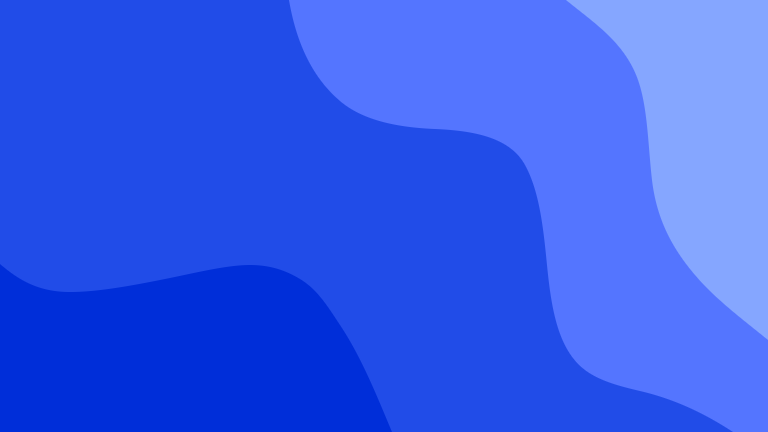
Give the GLSL for this background, as a WebGL 1 fragment shader.

```glsl
precision highp float;

uniform vec2 u_resolution;

// Knots hold (position along the diagonal, offset across it, slope).
// Adds a cubic from the last knot to the next; curve becomes (offset, slope).
void bendTo(float along, inout vec3 knot, inout vec2 curve, vec3 next) {
  float span = next.x - knot.x;
  float rise = next.y - knot.y;
  float t = clamp((along - knot.x) / span, 0.0, 1.0);
  float c1 = span * knot.z;
  float c2 = 3.0 * rise - span * (2.0 * knot.z + next.z);
  float c3 = span * (knot.z + next.z) - 2.0 * rise;
  if (along >= knot.x) {
    curve.x = knot.y + t * (c1 + t * (c2 + t * c3));
    curve.y = (c1 + t * (2.0 * c2 + t * 3.0 * c3)) / span;
  }
  knot = next;
}

// Smooth coverage of the side above and to the right of a curve
float coverage(float across, vec2 curve) {
  float dist = (across - curve.x) / sqrt(2.0 + 2.0 * curve.y * curve.y);
  return clamp(dist * u_resolution.y / 432.0 + 0.5, 0.0, 1.0);
}

float lowerWave(float along, float across) {
  vec3 knot = vec3(264.0, -264.0, 0.08);
  vec2 curve = knot.yz;
  bendTo(along, knot, curve, vec3(362.0, -222.0, 1.0));
  bendTo(along, knot, curve, vec3(444.0, -114.0, 1.5));
  bendTo(along, knot, curve, vec3(515.0, -15.0, 1.0));
  bendTo(along, knot, curve, vec3(579.0, 21.0, 0.25));
  bendTo(along, knot, curve, vec3(665.0, 15.0, -0.2));
  bendTo(along, knot, curve, vec3(824.0, -40.0, -0.41));
  return coverage(across, curve);
}

float middleWave(float along, float across) {
  vec3 knot = vec3(289.0, 289.0, -0.71);
  vec2 curve = knot.yz;
  bendTo(along, knot, curve, vec3(441.0, 239.0, 0.08));
  bendTo(along, knot, curve, vec3(564.0, 306.0, 0.92));
  bendTo(along, knot, curve, vec3(690.0, 360.0, -0.29));
  bendTo(along, knot, curve, vec3(812.0, 282.0, -0.82));
  bendTo(along, knot, curve, vec3(955.0, 215.0, 0.14));
  bendTo(along, knot, curve, vec3(1031.0, 249.0, 0.62));
  bendTo(along, knot, curve, vec3(1165.0, 301.0, 0.21));
  return coverage(across, curve);
}

float upperWave(float along, float across) {
  vec3 knot = vec3(566.0, 566.0, 0.1);
  vec2 curve = knot.yz;
  bendTo(along, knot, curve, vec3(718.0, 558.0, -0.48));
  bendTo(along, knot, curve, vec3(832.0, 472.0, -0.79));
  bendTo(along, knot, curve, vec3(970.0, 420.0, -0.08));
  bendTo(along, knot, curve, vec3(1108.0, 428.0, 0.1));
  return coverage(across, curve);
}

void main() {
  // Canvas spans 768 by 432 units, measured from the upper left
  vec2 uv = gl_FragCoord.xy / u_resolution;
  vec2 p = vec2(uv.x, 1.0 - uv.y) * vec2(768.0, 432.0);
  float along = p.x + p.y;
  float across = p.x - p.y;

  // Layers from the dark corner to the pale one
  vec3 color = vec3(0.0, 0.18, 0.85);
  color = mix(color, vec3(0.13, 0.30, 0.91), lowerWave(along, across));
  color = mix(color, vec3(0.33, 0.46, 1.0), middleWave(along, across));
  color = mix(color, vec3(0.52, 0.65, 1.0), upperWave(along, across));
  gl_FragColor = vec4(color, 1.0);
}
```
